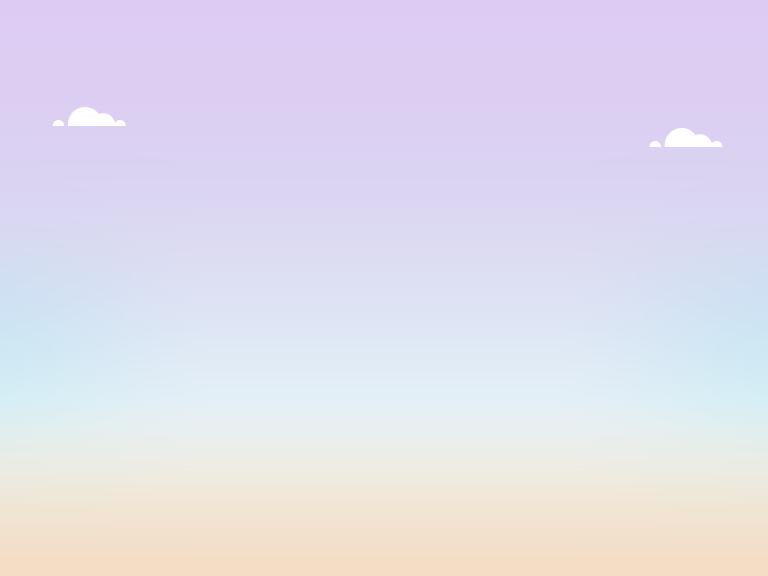
A WebGL 2 fragment shader for this background:

```glsl
#version 300 es
precision highp float;
// Pastel evening sky: a vertical gradient from lilac through pale blue to peach,
// with an aqua glow at both sides and two small flat-based white clouds.
// The sky blends colour stops by height; clouds are unions of cut circles.

uniform vec2 u_resolution;
out vec4 fragColor;

// Colour stops from the top down: rgb, height
const vec4 SKY[11] = vec4[11](
    vec4(.867, .796, .953, 1.0),
    vec4(.863, .808, .949, .83),
    vec4(.860, .832, .950, .67),
    vec4(.863, .863, .947, .566),
    vec4(.867, .886, .957, .479),
    vec4(.877, .914, .961, .392),
    vec4(.892, .937, .965, .305),
    vec4(.914, .937, .937, .253),
    vec4(.933, .925, .890, .184),
    vec4(.945, .898, .830, .115),
    vec4(.953, .867, .773, .03));

vec3 skyColor(vec2 uv) {
    vec3 color = SKY[0].rgb;
    for (int i = 1; i < 11; i++) {
        float blend = clamp((SKY[i - 1].w - uv.y) / (SKY[i - 1].w - SKY[i].w), 0.0, 1.0);
        color = mix(color, SKY[i].rgb, blend);
    }
    // Aqua glow, strongest at the sides below mid height
    float side = smoothstep(.22, .54, abs(uv.x - .5));
    float band = (uv.y - .40) / .17;
    return color - vec3(.075, .004, .006) * side * exp(-band * band);
}

float circle(vec2 p, vec2 center, float radius) {
    return length(p - center) - radius;
}

// Signed distance to a cloud whose base passes through the origin
float cloud(vec2 p) {
    float puffs = circle(p, vec2(0.0, .0035), .0295);
    puffs = min(puffs, circle(p, vec2(.0313, .0005), .0217));
    puffs = min(puffs, circle(p, vec2(-.046, .0005), .0099));
    puffs = min(puffs, circle(p, vec2(.0608, .0005), .0099));
    return max(puffs, -p.y);
}

void main() {
    vec2 uv = gl_FragCoord.xy / u_resolution;
    vec2 p = gl_FragCoord.xy / u_resolution.y;
    float pixel = 1.0 / u_resolution.y;

    // Two clouds, the right one slightly lower
    float d = min(cloud(p - vec2(.1476, .7812)), cloud(p - vec2(1.1835, .7448)));
    float cover = smoothstep(.6 * pixel, -.6 * pixel, d);
    fragColor = vec4(mix(skyColor(uv), vec3(1.0), cover), 1.0);
}
```
